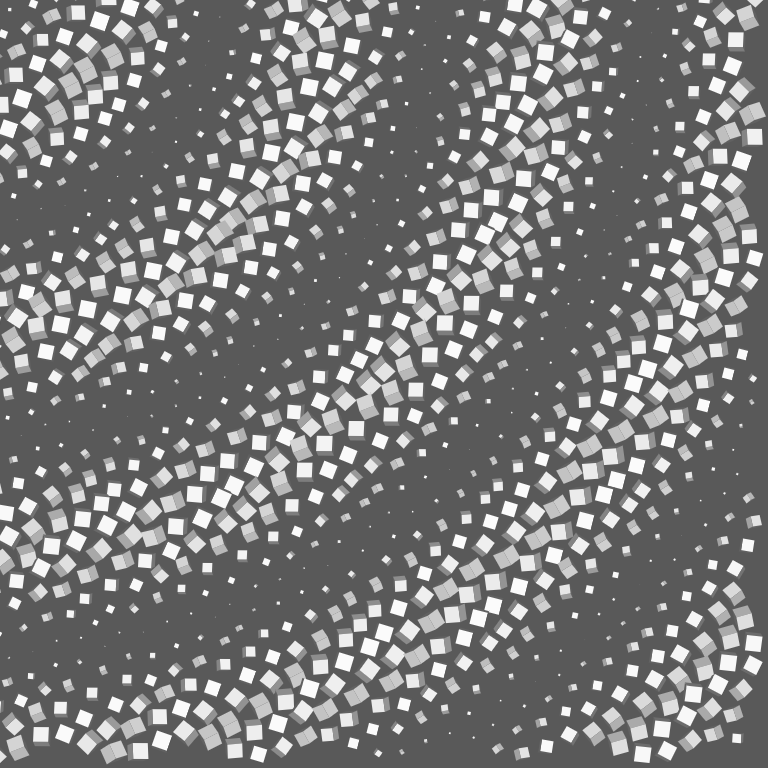
Give the GLSL for this pattern, as a Shadertoy shader.

```glsl
const float PI = 3.14159265;
const float CELLS = 32.0;
const float RING_SPACING = 9.04;   // in cells
const float MAX_HALF_SIDE = 0.335; // in cells
const vec3 BACKGROUND = vec3(0.35);

float cross2(vec2 a, vec2 b) { return a.x * b.y - a.y * b.x; }

vec2 rotate(vec2 v, float angle) {
    float c = cos(angle), s = sin(angle);
    return vec2(c * v.x - s * v.y, s * v.x + c * v.y);
}

// Tumbles a cube axis and turns it towards the viewer
vec3 orient(vec3 axis, float pitch, float yaw, float roll) {
    axis.yz = rotate(axis.yz, -pitch);
    axis.xz = rotate(axis.xz, yaw);
    axis.xy = rotate(axis.xy, roll);
    return axis.z < 0.0 ? -axis : axis;
}

// Smooth coverage of a parallelogram between the lines along one side
float stripCoverage(vec2 d, vec2 along, float area, float halfSide, float pixel) {
    float inside = (halfSide * area - abs(cross2(d, along))) / max(length(along), 0.001);
    return clamp(inside / pixel + 0.5, 0.0, 1.0);
}

vec3 drawFace(vec3 color, vec2 p, vec3 normal, vec3 u, vec3 v, float halfSide, float pixel) {
    vec2 d = p - normal.xy * halfSide;
    float coverage = stripCoverage(d, u.xy, normal.z, halfSide, pixel)
                   * stripCoverage(d, v.xy, normal.z, halfSide, pixel);
    coverage *= smoothstep(0.0, 0.04, normal.z);
    return mix(color, vec3(0.29 + 0.70 * normal.z), coverage);
}

vec3 drawCube(vec3 color, vec2 p, float halfSide, float angle, float pixel) {
    float pitch = angle - 0.3, yaw = 0.13;
    vec3 a = orient(vec3(1, 0, 0), pitch, yaw, angle);
    vec3 b = orient(vec3(0, 1, 0), pitch, yaw, angle);
    vec3 c = orient(vec3(0, 0, 1), pitch, yaw, angle);
    color = drawFace(color, p, a, b, c, halfSide, pixel);
    color = drawFace(color, p, b, c, a, halfSide, pixel);
    return drawFace(color, p, c, a, b, halfSide, pixel);
}

// Grid point swayed by a wave across the other axis
vec2 wavyPoint(vec2 id) {
    return id + 0.433 * cos(1.147 * id.yx) - 0.02;
}

void mainImage(out vec4 fragColor, in vec2 fragCoord) {
    vec2 uv = fragCoord / iResolution.xy;
    vec2 p = vec2(uv.x, 1.0 - uv.y) * CELLS;
    float pixel = CELLS / iResolution.y;
    vec3 color = BACKGROUND;

    // Cubes from the neighbouring grid points
    vec2 nearest = floor(p + 0.5);
    for (int j = -1; j <= 1; j++) {
        for (int i = -1; i <= 1; i++) {
            vec2 id = nearest + vec2(i, j);
            if (min(id.x, id.y) < 0.0 || max(id.x, id.y) >= CELLS) continue;
            vec2 center = wavyPoint(id);
            // Rings around the top left corner set the size
            float ring = abs(sin(PI * length(center) / RING_SPACING));
            float angle = 0.381 * (id.x + id.y);
            color = drawCube(color, p - center, MAX_HALF_SIDE * ring, angle, pixel);
        }
    }
    fragColor = vec4(color, 1.0);
}
```
